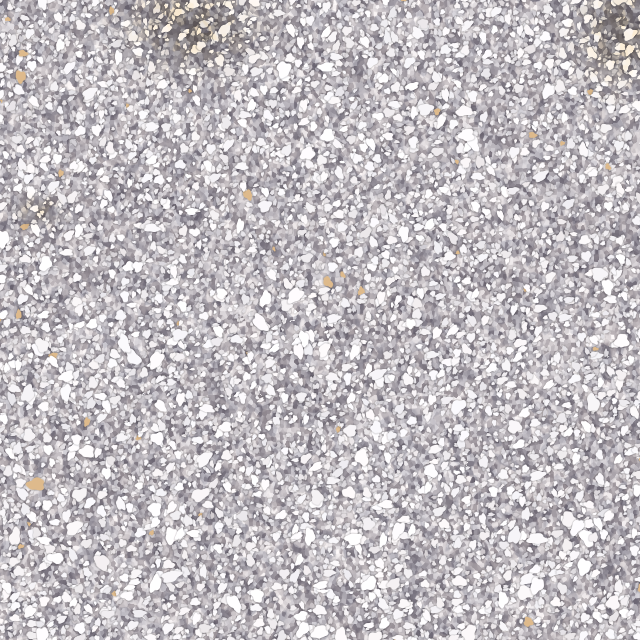
Give the GLSL for this texture, as a WebGL 1 fragment shader.

```glsl
precision highp float;
// Weathered terrazzo-like stone: pale irregular chips in a speckled grey matrix.
// The matrix is soft cellular noise; three sizes of jittered, rounded chips lie on
// top, each with a thin dark rim, and a few broad stains darken the surface.
uniform vec2 u_resolution;

const vec3 DARK = vec3(0.54, 0.513, 0.548);
const vec3 WHITE = vec3(0.985, 0.975, 0.985);
const vec3 OCHRE = vec3(0.87, 0.73, 0.55);
const vec3 CREAM = vec3(1.0, 0.95, 0.84);
const vec3 STAIN_TINT = vec3(0.62, 0.60, 0.57);

const float MATRIX_TONE = 0.38;     // mean, 0 = DARK, 1 = WHITE
const float FINE_CONTRAST = 0.88;
const float COARSE_CONTRAST = 0.42;
const float FINE_CELLS = 185.0;     // cells across the canvas
const float COARSE_CELLS = 92.0;
const float SMALL_CHIPS = 96.0;
const float MEDIUM_CHIPS = 54.0;
const float LARGE_CHIPS = 37.0;
const float EDGE = 0.0012;          // half width of a chip edge
const float RIM_WIDTH = 0.0035;
const float RIM_SHADE = 0.13;
const float LEAN = 1.05;            // preferred chip direction, radians
const float OCHRE_RATE = 0.6;

vec2 hash2(vec2 p) {
  vec3 q = fract(vec3(p.xyx) * vec3(0.1031, 0.1030, 0.0973));
  q += dot(q, q.yzx + 33.33);
  return fract((q.xx + q.yz) * q.zy);
}

// Soft cellular noise: random cell tones blended by distance, about -0.5 to 0.5.
float cellTone(vec2 p, float seed) {
  vec2 cell = floor(p);
  float sum = 0.0;
  float total = 0.0;
  for (int j = -1; j <= 1; j++) {
    for (int i = -1; i <= 1; i++) {
      vec2 id = cell + vec2(float(i), float(j));
      vec2 d = id + hash2(id + seed) - p;
      float weight = exp(-12.0 * dot(d, d));
      sum += weight * (hash2(id + seed + 71.0).x - 0.5);
      total += weight;
    }
  }
  return sum / max(total, 1e-6);
}

// Broad layered sines, about -1 to 1.
float drift(vec2 p) {
  return 0.5 * sin(9.0 * p.x + 3.0 * sin(7.0 * p.y))
       + 0.3 * sin(17.0 * p.y - 8.0 * p.x + 1.7)
       + 0.2 * sin(31.0 * p.x + 23.0 * p.y);
}

// Lays one size of chips over the ground; minTone is the tone of the dullest chip.
vec3 addChips(vec3 ground, vec2 uv, float cells, float presence, float minTone, float seed) {
  vec2 p = uv * cells;
  vec2 cell = floor(p);
  float edge = EDGE * cells;
  for (int j = -1; j <= 1; j++) {
    for (int i = -1; i <= 1; i++) {
      vec2 id = cell + vec2(float(i), float(j));
      vec2 kind = hash2(id + seed + 13.0);
      vec2 form = hash2(id + seed + 37.0);
      vec2 look = hash2(id + seed + 59.0);
      vec2 d = p - id - hash2(id + seed);

      // Stretch along a leaning axis, then dent the outline
      float turn = LEAN + (form.x - 0.5) * 2.6;
      vec2 axis = vec2(cos(turn), sin(turn));
      float stretch = sqrt(mix(1.05, 1.9, form.y));
      vec2 q = vec2(dot(d, axis) / stretch, dot(d, vec2(-axis.y, axis.x)) * stretch);
      float a = atan(q.y, q.x + 1e-5);
      float dent = 0.13 * sin(3.0 * a + 6.28 * look.x) + 0.08 * sin(5.0 * a + 6.28 * look.y);
      float dist = length(q) - mix(0.22, 0.43, kind.y) * (1.0 + dent);

      float present = step(kind.x, presence);
      float cover = present * smoothstep(edge, -edge, dist);
      float rim = present * smoothstep(RIM_WIDTH * cells, 0.0, dist);
      vec3 chip = mix(DARK, WHITE, mix(minTone, 1.06, sqrt(look.x)));
      chip += vec3(0.012, 0.0, -0.012) * (look.y - 0.5);
      chip = mix(chip, OCHRE, step(1.0 - OCHRE_RATE / cells, look.y));
      ground = mix(ground * (1.0 - RIM_SHADE * rim), chip, cover);
    }
  }
  return ground;
}

float spot(vec2 uv, vec2 center, vec2 size) {
  vec2 d = (uv - center) / size;
  return exp(-dot(d, d));
}

void main() {
  vec2 uv = gl_FragCoord.xy / u_resolution;
  float broad = drift(uv);

  // Speckled matrix, grains slightly taller than wide
  vec2 grain = uv * vec2(1.0, 0.85);
  float fine = cellTone(grain * FINE_CELLS, 5.0);
  float coarse = cellTone(grain * COARSE_CELLS, 205.0);
  float tone = MATRIX_TONE + FINE_CONTRAST * fine + COARSE_CONTRAST * coarse + 0.05 * broad;
  vec3 color = mix(DARK, WHITE, tone);
  color += vec3(0.02, 0.0, -0.02) * coarse;

  // Chips from small to large; the big ones gather toward the bottom
  float low = 1.0 - uv.y;
  color = addChips(color, uv, SMALL_CHIPS, 0.50 + 0.06 * broad, 0.55, 310.0);
  color = addChips(color, uv, MEDIUM_CHIPS, 0.42 + 0.07 * broad, 0.82, 420.0);
  color = addChips(color, uv, LARGE_CHIPS, 0.07 + 0.24 * low * low, 0.90, 530.0);

  // Stains sink into the matrix and turn the chips cream
  float stain = spot(uv, vec2(0.30, 0.96), vec2(0.09, 0.06))
              + spot(uv, vec2(0.98, 0.95), vec2(0.07, 0.08))
              + 0.7 * spot(uv, vec2(0.06, 0.67), vec2(0.035, 0.02));
  stain = clamp(stain * (0.8 + coarse), 0.0, 1.0);
  float pale = smoothstep(0.75, 0.95, color.g);
  color *= mix(vec3(1.0), mix(STAIN_TINT, CREAM, pale), stain);

  gl_FragColor = vec4(clamp(color, 0.0, 1.0), 1.0);
}
```
